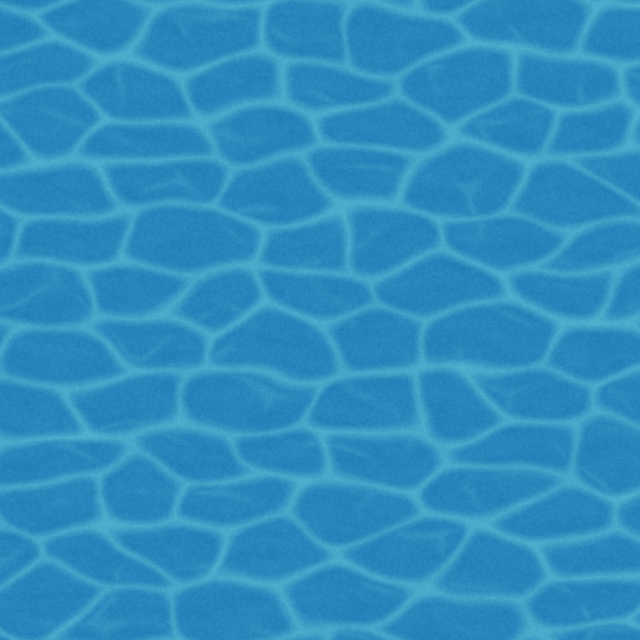
Write a Shadertoy shader that draws this texture.

```glsl
const vec2 CELLS = vec2(6.0, 12.0);        // main web, cells per canvas
const vec2 FAINT_CELLS = vec2(4.7, 9.5);   // pale secondary web
const float JITTER = 0.72;
const float ROUNDING = 0.0065;             // softness of cell corners
const float LINE_WIDTH = 0.0145;
const float FAINT_WIDTH = 0.013;
const float FAINT_STRENGTH = 0.36;
const float GRAIN_SCALE = 330.0;
const float GRAIN_STRENGTH = 0.034;
const vec3 DEEP = vec3(0.142, 0.500, 0.717);
const vec3 WATER = vec3(0.168, 0.532, 0.738);
const vec3 LIGHT = vec3(0.300, 0.672, 0.797);

vec2 hash2(vec2 p) {
    vec3 q = fract(vec3(p.xyx) * vec3(0.1031, 0.1030, 0.0973));
    q += dot(q, q.yzx + 33.33);
    return fract((q.xx + q.yz) * q.zy);
}

float grainNoise(vec2 p) {
    vec2 i = floor(p), f = fract(p);
    f = f * f * (3.0 - 2.0 * f);
    float low = mix(hash2(i).x, hash2(i + vec2(1, 0)).x, f.x);
    float high = mix(hash2(i + vec2(0, 1)).x, hash2(i + vec2(1, 1)).x, f.x);
    return mix(low, high, f.y);
}

// Layered sines, each octave bent by the one before
float ripple(vec2 p) {
    float sum = 0.0, amp = 0.5;
    for (int i = 0; i < 4; i++) {
        sum += amp * sin(p.x + 1.7 * sin(p.y)) * cos(p.y + 0.8 * sin(p.x));
        p = mat2(1.5, 0.8, -0.8, 1.5) * p + 2.3;
        amp *= 0.6;
    }
    return sum;
}

vec2 warp(vec2 uv) {
    vec2 w = 0.0075 * sin(uv.yx * vec2(31.0, 19.0) + 3.0 * sin(uv * 9.0));
    return uv + w + 0.0028 * sin(uv.yx * vec2(67.0, 43.0) + 2.0 * sin(uv * 23.0));
}

// Feature point of a staggered cell grid
vec2 seedPoint(vec2 id, float seed) {
    vec2 jitter = (hash2(id + seed) - 0.5) * JITTER;
    return id + vec2(0.25 + 0.5 * mod(id.y, 2.0), 0.5) + jitter;
}

// Distance to the cell borders in canvas units, smoothly joined at corners
float webDistance(vec2 uv, vec2 cells, float seed) {
    vec2 p = uv * cells, base = floor(p);
    vec2 nearest = vec2(9.0);
    for (int y = -2; y <= 2; y++)
    for (int x = -2; x <= 2; x++) {
        vec2 r = seedPoint(base + vec2(x, y), seed) - p;
        if (dot(r, r) < dot(nearest, nearest)) nearest = r;
    }
    float sum = 0.0;
    for (int y = -2; y <= 2; y++)
    for (int x = -2; x <= 2; x++) {
        vec2 r = seedPoint(base + vec2(x, y), seed) - p;
        vec2 across = r - nearest;
        if (dot(across, across) > 1e-5) {
            float d = dot(0.5 * (r + nearest), across) / length(across * cells);
            sum += exp(-d / ROUNDING);
        }
    }
    return -ROUNDING * log(max(sum, 1e-9));
}

void mainImage(out vec4 fragColor, in vec2 fragCoord) {
    vec2 uv = fragCoord / iResolution.y;
    vec2 bent = warp(uv);

    // Bright web of varying width
    float swell = ripple(uv * vec2(11.0, 17.0) + 4.0);
    float width = LINE_WIDTH * (1.0 + 0.3 * swell);
    float web = 1.0 - smoothstep(-0.004, width, webDistance(bent, CELLS, 17.0));
    web *= 0.94 + 0.22 * swell;

    // Pale strands that fade in and out inside the cells
    vec2 slanted = warp(bent * 1.1 + 0.37) + vec2(0.0, 0.12 * uv.x);
    float strand = 1.0 - smoothstep(-0.004, FAINT_WIDTH, webDistance(slanted, FAINT_CELLS, 61.0));
    float fade = smoothstep(-0.25, 0.5, ripple(uv * vec2(16.0, 23.0) + 9.0));
    strand *= FAINT_STRENGTH * fade;

    // Water body with soft flat mottling
    float mottle = ripple(bent * vec2(24.0, 55.0));
    vec3 color = mix(DEEP, WATER, clamp(0.55 + 0.6 * mottle, 0.0, 1.0));
    color = mix(color, LIGHT, clamp(max(web, strand) + 0.3 * web * strand, 0.0, 1.1));

    // Fine grain
    color += GRAIN_STRENGTH * (grainNoise(uv * GRAIN_SCALE) - 0.5);
    fragColor = vec4(color, 1.0);
}
```
